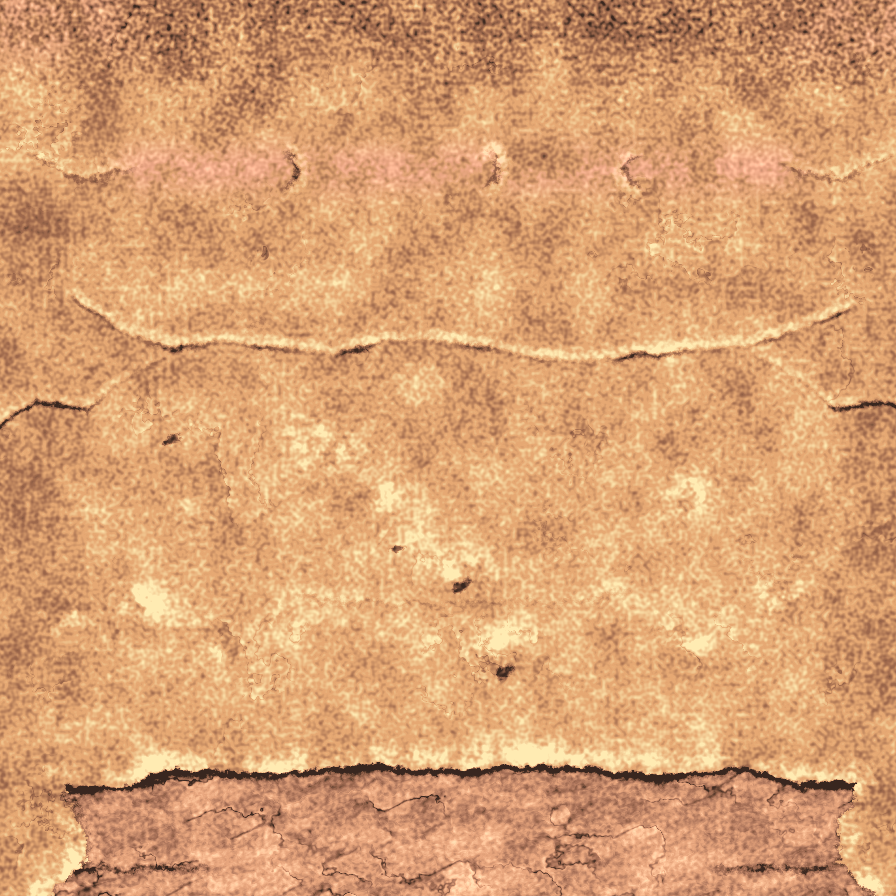
Give the GLSL for this texture, as a Shadertoy shader.

```glsl
// Weathered clay plaster with creases, pits and a strip of broken stone below.
// Gradient noise, creases, glows and holes add up to one tone, coloured by a ramp.
#define AXIS .515
#define BASE_TONE .62
#define GRAIN .37
#define MOTTLE .21
#define SOOT .2
#define GLOW .25
#define CREASE .0038
#define INK vec3(.22, .15, .12)
#define BROWN vec3(.62, .41, .30)
#define CLAY vec3(.90, .66, .45)
#define CREAM vec3(1, .92, .70)
#define ROSE vec3(.86, .59, .51)

// Outline heights, evenly spaced in x
const float creaseLine[16] = float[16](.668, .627, .61, .617, .61, .602, .617, .619,
    .61, .598, .595, .603, .608, .613, .63, .655);
const float holeLine[16] = float[16](.123, .121, .143, .138, .138, .145, .147, .14,
    .142, .146, .143, .136, .137, .144, .126, .126);
// Mirrored creases: distance from axis, height
const vec2 sideCrease[5] = vec2[5](vec2(.32, .607), vec2(.385, .57), vec2(.417, .542),
    vec2(.476, .551), vec2(.515, .525));
const vec2 upperCrease[5] = vec2[5](vec2(.333, .831), vec2(.372, .807), vec2(.424, .798),
    vec2(.476, .824), vec2(.515, .845));
// Scuffs and pits: x, y, radius; flakes: x, y, facing
const vec3 scuffs[12] = vec3[12](vec3(.525, .362, .022), vec3(.557, .275, .026),
    vec3(.078, .314, .021), vec3(.25, .284, .02), vec3(.775, .284, .018), vec3(.163, .33, .022),
    vec3(.872, .33, .023), vec3(.375, .503, .025), vec3(.428, .446, .021),
    vec3(.25, .45, .02), vec3(.78, .45, .022), vec3(.555, .826, .012));
const vec3 pits[4] = vec3[4](vec3(.563, .251, .009), vec3(.517, .346, .009),
    vec3(.444, .388, .006), vec3(.191, .509, .007));
const vec3 flakes[3] = vec3[3](vec3(.316, .809, 1), vec3(.54, .812, 1), vec3(.717, .808, -1));

float corner(vec2 cell, vec2 offset) {
    float a = 6.2832 * fract(sin(dot(cell, vec2(127.1, 311.7))) * 43758.5);
    return dot(vec2(cos(a), sin(a)), offset);
}
float noise(vec2 p) {
    vec2 i = floor(p), f = p - i, u = f * f * (3. - 2. * f), e = vec2(1, 0);
    return mix(mix(corner(i, f), corner(i + e, f - e), u.x),
        mix(corner(i + e.yx, f - e.yx), corner(i + 1., f - 1.), u.x), u.y);
}
float fbm(vec2 p) {
    float sum = 0., amp = 1.;
    for (int i = 0; i < 5; i++, amp *= .72, p = p * 2.03 + 7.1) sum += amp * noise(p);
    return sum;
}
float bump(float d, float w) { return exp(-d * d / (w * w)); }
float within(float x, float a, float b) {
    return smoothstep(a - .012, a + .012, x) * (1. - smoothstep(b - .012, b + .012, x));
}
float evenHeight(float x, float h[16]) {
    float t = clamp((x - .08) / .058, 0., 14.99);
    return mix(h[int(t)], h[int(t) + 1], fract(t));
}
float pathHeight(float x, vec2 p[5]) {
    float h = p[0].y;
    for (int i = 0; i < 4; i++)
        h = mix(h, p[i + 1].y, clamp((x - p[i].x) / (p[i + 1].x - p[i].x), 0., 1.));
    return h;
}
// Lit lip above a dark line
float crease(float d, float light, float dark) {
    return light * bump(d - 1.9 * CREASE, 1.7 * CREASE) - dark * bump(d, .75 * CREASE);
}
vec3 ramp(float t) {
    vec3 c = mix(INK, BROWN, smoothstep(0., .35, t));
    c = mix(c, CLAY, clamp((t - .35) / .27, 0., 1.));
    return mix(c, CREAM, clamp((t - .66) / .3, 0., 1.));
}

void mainImage(out vec4 fragColor, in vec2 fragCoord) {
    vec2 uv = fragCoord / iResolution.xy;
    float m = abs(uv.x - AXIS), y = uv.y;
    float mottle = fbm(uv * 14.), patches = fbm(uv * vec2(6, 8) + 31.);
    float grain = noise(uv * 210.) + .6 * noise(uv * 113. + 5.);
    float wobble = .004 * fbm(uv * 40.);

    // Broad light, soot, streaks and scratches
    float soot = smoothstep(.85, .97, y + .06 * patches);
    float tone = BASE_TONE + MOTTLE * mottle + GRAIN * (.75 + .6 * soot) * grain;
    tone += .07 * bump(y - .3, .2) * (1. - smoothstep(.25, .5, m));
    tone -= SOOT * soot * (1. - .55 * smoothstep(.3, .5, m));
    tone -= .08 * smoothstep(.4, .46, m + .03 * patches) * within(y, .05, .8);
    tone += .1 * noise(uv * vec2(34, 5)) * within(y, .62, .8);
    tone += crease(.1 * noise(uv * vec2(17, 13) + .5 * mottle), .1, .16)
        * smoothstep(.05, .35, noise(uv * 9. + 50.));

    // Long creases
    float d = y - evenHeight(uv.x, creaseLine) - wobble;
    float broken = smoothstep(-.2, .25, noise(vec2(uv.x * 17., 3.3)));
    tone += crease(d, .27, .15 + .42 * broken) * within(uv.x, .08, .95);
    d = y - pathHeight(m, sideCrease) - wobble;
    float outer = smoothstep(.39, .43, m);
    tone += crease(d, .14, .12 + .5 * outer) * smoothstep(.31, .34, m);
    tone -= .1 * bump(d + .018, .015) * outer;
    d = y - pathHeight(m, upperCrease) - 2. * wobble;
    tone += crease(d, .14, .22) * within(m, .36, .48);
    d = y - .326 - .012 * smoothstep(.12, .2, m) - 2. * wobble;
    tone += crease(d, .06, .12) * (1. - smoothstep(.17, .2, m));

    // Scuffs, pits and flakes
    for (int i = 0; i < 12; i++) {
        vec2 q = (uv - scuffs[i].xy) * vec2(.8, 1.15) + .014 * vec2(mottle, patches);
        tone += GLOW * bump(length(q), scuffs[i].z) * max(0., 1. + 2.5 * mottle);
    }
    for (int i = 0; i < 4; i++) {
        vec2 q = uv - pits[i].xy;
        float r = length(vec2(.8 * q.x, 1.3 * q.y - .4 * q.x)) + 1.5 * wobble;
        tone -= .5 * (1. - smoothstep(.45, 1.1, r / pits[i].z));
    }
    for (int i = 0; i < 3; i++) {
        vec2 q = uv - flakes[i].xy;
        float r = length(q) + 2. * wobble, side = smoothstep(-.008, .012, q.x * flakes[i].z);
        tone += side * (.18 * bump(r - .025, .006) - .35 * bump(r - .017, .003));
    }
    float rose = bump(y - .812, .027) * (1. - smoothstep(.35, .42, m));
    rose = max(rose, .7 * smoothstep(.9, .97, y) * smoothstep(.3, .45, m));
    rose *= smoothstep(-.4, .3, mottle + .6 * grain);

    // Stone under the broken lip
    float halfWidth = .46 - .04 * smoothstep(0., .04, y) + .02 * smoothstep(.07, .11, y);
    float top = evenHeight(uv.x, holeLine) + 1.3 * wobble - y;
    float inside = min(top, halfWidth - m + 3. * wobble);
    float hole = smoothstep(-.002, .002, inside);
    tone += .2 * bump(inside + .011, .011) * max(0., 1. + 2. * mottle);
    vec2 s = uv * vec2(20, 38) + .5 * mottle;
    float stone = .54 + .28 * fbm(s) + .7 * GRAIN * grain;
    stone += crease(.07 * noise(s * .8 + 12.), .1, .38) * smoothstep(-.2, .2, noise(s * .5));
    stone += .2 * bump(y - .035, .035) * (bump(m, .07) + bump(m - .24, .06));
    stone -= .42 * bump(y - .03 - 2. * wobble, .004) * within(m, .28, .42);
    stone -= .55 * bump(top - .003, .003 + .004 * broken) + .3 * bump(inside, .005);
    stone -= .1 * bump(top, .022);
    tone = clamp(mix(tone, stone, hole), 0., 1.);
    rose = mix(rose, .65, hole) * smoothstep(.15, .45, tone);
    fragColor = vec4(mix(ramp(tone), ROSE * (.45 + .95 * tone), .65 * rose), 1);
}
```
